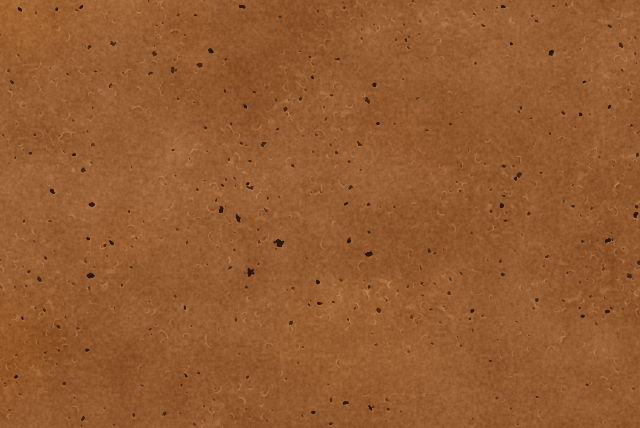
Write a Shadertoy shader that draws this texture.

```glsl
// Warm brown travertine: mottled stone with fine grain, pale shell flecks and small dark pits.

const vec3 DARK_STONE = vec3(0.49, 0.27, 0.12);
const vec3 PALE_STONE = vec3(0.68, 0.45, 0.27);
const vec3 PIT_SHADOW = vec3(0.15, 0.075, 0.035);
const vec3 OCHRE_TINT = vec3(0.015, 0.0, -0.03);

vec2 hash2(vec2 p, float seed) {
    vec3 q = fract((p.xyx + seed * 17.3) * vec3(0.1031, 0.1030, 0.0973));
    q += dot(q, q.yzx + 33.33);
    return fract((q.xx + q.yz) * q.zy);
}

mat2 rotation(float angle) {
    float c = cos(angle), s = sin(angle);
    return mat2(c, s, -s, c);
}

float cornerSlope(vec2 cell, vec2 offset, float seed) {
    return dot(hash2(cell, seed) * 2.0 - 1.0, offset);
}

float gradientNoise(vec2 p, float seed) {
    vec2 i = floor(p), f = fract(p);
    vec2 u = f * f * f * (f * (f * 6.0 - 15.0) + 10.0);
    vec2 e = vec2(1.0, 0.0);
    float low = mix(cornerSlope(i, f, seed), cornerSlope(i + e, f - e, seed), u.x);
    float high = mix(cornerSlope(i + e.yx, f - e.yx, seed), cornerSlope(i + 1.0, f - 1.0, seed), u.x);
    return mix(low, high, u.y);
}

float fbm(vec2 p, float seed) {
    float sum = 0.0, amp = 0.5;
    for (int i = 0; i < 5; i++) {
        sum += amp * gradientNoise(p, seed + float(i));
        p = rotation(0.6) * p * 2.03;
        amp *= 0.5;
    }
    return sum;
}

// One jittered elongated hole per cell: x = hole coverage, y = lit lower rim.
vec2 pits(vec2 p, float scale, float density, float radius, float soft, float seed) {
    vec2 cell = floor(p * scale);
    vec2 pick = hash2(cell, seed), shape = hash2(cell, seed + 1.0);
    vec2 center = (cell + mix(vec2(0.2), vec2(0.8), hash2(cell, seed + 2.0))) / scale;
    vec2 q = p - center;
    vec2 local = rotation(shape.x * 6.283) * q * vec2(1.0, mix(1.0, 2.0, shape.y));
    float size = radius * mix(0.45, 1.0, pick.y * pick.y);
    float d = length(local) - size * (1.0 + 1.2 * gradientNoise(q / radius, seed + pick.x * 9.0));
    float present = step(pick.x, density);
    float hole = 1.0 - smoothstep(-soft, soft, d);
    float facing = smoothstep(0.0, 1.0, dot(q, vec2(0.5, -0.86)) / (length(q) + 0.0005));
    float rim = facing * exp(-pow((d - soft) / (1.5 * soft), 2.0));
    return present * vec2(hole, rim);
}

// One broken shell arc per cell: pale ridge with a shaded inner side.
float shellArc(vec2 p, float scale, float density, float radius, float soft, float seed) {
    vec2 cell = floor(p * scale);
    vec2 pick = hash2(cell, seed), shape = hash2(cell, seed + 1.0);
    vec2 center = (cell + mix(vec2(0.35), vec2(0.65), hash2(cell, seed + 2.0))) / scale;
    vec2 q = rotation(shape.x * 6.283) * (p - center);
    q.y *= mix(0.7, 1.6, shape.y);
    float len = length(q) + 0.0001;
    float d = len - radius * mix(0.4, 1.0, pick.y) * (1.0 + 0.5 * gradientNoise(p * 90.0, seed));
    float span = smoothstep(-0.1, 0.7, q.x / len);
    float ridge = exp(-pow(d / soft, 2.0));
    float shade = exp(-pow((d + 2.0 * soft) / (1.3 * soft), 2.0));
    return step(pick.x, density) * span * (ridge - 0.5 * shade);
}

// Position on the dark-to-pale ramp from light falloff, mottling and grain.
float stoneTone(vec2 p, float aspect) {
    float light = 0.14 * (0.5 - p.x / aspect) + 0.10 * (p.y - 0.5);
    float mottle = 0.75 * fbm(p * vec2(2.2, 3.0), 3.0) + 0.45 * fbm(p * 11.0, 11.0);
    float grain = 0.32 * gradientNoise(p * 75.0, 21.0) + 0.38 * gradientNoise(p * 150.0, 23.0);
    return 0.49 + light + mottle + grain;
}

void mainImage(out vec4 fragColor, in vec2 fragCoord) {
    vec2 p = fragCoord / iResolution.y;
    float aspect = iResolution.x / iResolution.y;
    float soft = max(0.0016, 0.7 / iResolution.y);
    float cluster = smoothstep(-0.12, 0.28, gradientNoise(p * 4.5, 31.0));

    // Shell flecks and thin pale flakes gather in the same loose patches.
    float tone = stoneTone(p, aspect);
    for (int i = 0; i < 3; i++) {
        float n = float(i);
        vec2 shifted = rotation(0.5 * n) * p + 3.7 * n;
        tone += 0.5 * shellArc(shifted, 17.0 + 5.0 * n, 0.08 + 0.38 * cluster,
                               0.014 - 0.003 * n, soft, 41.0 + 5.0 * n);
    }
    float flake = smoothstep(0.2, 0.42, gradientNoise(p * vec2(38.0, 48.0), 61.0));
    tone += 0.32 * flake * cluster;

    // A few deep pits, then smaller and fainter ones.
    float hole = 0.0;
    for (int i = 0; i < 3; i++) {
        float n = float(i);
        vec2 pit = pits(rotation(0.7 * n) * p + 5.3 * n, 13.0 + 9.0 * n, 0.09 + 0.22 * cluster,
                        0.0095 - 0.0025 * n, soft, 71.0 + 7.0 * n);
        hole = max(hole, pit.x * (0.95 - 0.22 * n));
        tone += 0.35 * pit.y;
    }

    vec3 color = mix(DARK_STONE, PALE_STONE, clamp(tone, -0.2, 1.35));
    float ochre = smoothstep(-0.05, 0.3, gradientNoise(p * 2.5, 91.0)) * (1.0 - p.x / aspect);
    color = mix(color + OCHRE_TINT * ochre, PIT_SHADOW, hole);
    fragColor = vec4(color, 1.0);
}
```
